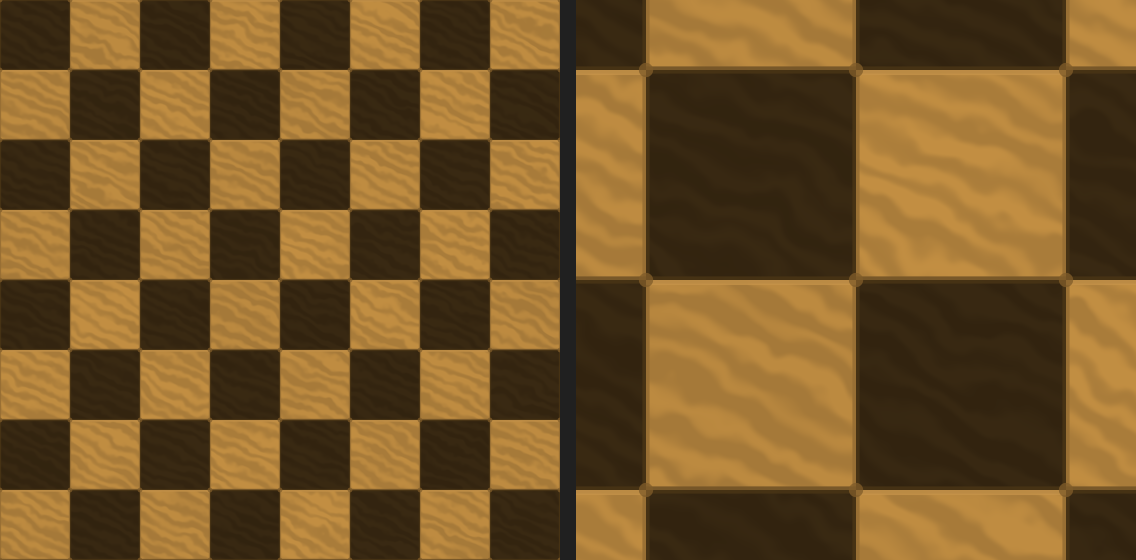
Left: the whole. Right: its middle third, enlarged.
Write a WebGL 1 fragment shader that draws this pattern.

```glsl
precision highp float;

uniform vec2 u_resolution;

const float TILES = 8.0;
const float RIM_WIDTH = 0.017;
const float CORNER_RADIUS = 0.034;

const vec3 LIGHT_WOOD = vec3(0.75, 0.55, 0.255);
const vec3 LIGHT_GRAIN = vec3(0.655, 0.48, 0.225);
const vec3 LIGHT_RIM = vec3(0.59, 0.43, 0.20);
const vec3 LIGHT_GLINT = vec3(0.78, 0.58, 0.29);
const vec3 DARK_WOOD = vec3(0.222, 0.160, 0.072);
const vec3 DARK_GRAIN = vec3(0.196, 0.138, 0.060);
const vec3 DARK_RIM = vec3(0.28, 0.20, 0.08);
const vec3 CORNER_WEAR = vec3(0.50, 0.36, 0.16);

float hash(vec2 p) {
  p = fract(p * vec2(0.1031, 0.1137));
  p += dot(p, p.yx + 33.33);
  return fract((p.x + p.y) * p.x * 17.17);
}

float valueNoise(vec2 p) {
  vec2 cell = floor(p);
  vec2 f = fract(p);
  f = f * f * (3.0 - 2.0 * f);
  float low = mix(hash(cell), hash(cell + vec2(1.0, 0.0)), f.x);
  float high = mix(hash(cell + vec2(0.0, 1.0)), hash(cell + 1.0), f.x);
  return mix(low, high, f.y);
}

float fbm(vec2 p) {
  float sum = 0.0;
  float amplitude = 0.55;
  for (int i = 0; i < 3; i++) {
    sum += amplitude * valueNoise(p);
    p = p * 2.03 + 11.7;
    amplitude *= 0.5;
  }
  return sum;
}

// Wavy bands falling to the right, broken up by stretched noise
float woodGrain(vec2 p) {
  float across = p.y + 0.48 * p.x;
  float along = p.x - 0.48 * p.y;
  float warp = fbm(vec2(along * 3.2, across * 3.6) + 20.0);
  float band = sin(6.2832 * (across * 5.2 + warp * 1.35));
  float streak = valueNoise(vec2(along * 2.2, across * 8.0 + warp * 2.0) + 60.0);
  return smoothstep(-0.75, 0.75, band * 0.65 + (streak - 0.5) * 1.1);
}

// Coverage of the strip nearer to an edge than the given width
float strip(float edgeDistance, float width, float blur) {
  return 1.0 - smoothstep(width - blur, width + blur, edgeDistance);
}

vec3 tileColor(vec2 board, vec2 tile, float isLight) {
  vec2 offset = vec2(hash(tile + 3.0), hash(tile + 41.0)) * 9.0;
  float grain = woodGrain(board + offset);
  vec3 light = mix(LIGHT_WOOD, LIGHT_GRAIN, grain);
  vec3 dark = mix(DARK_WOOD, DARK_GRAIN, grain);
  float tone = 0.985 + 0.03 * hash(tile + 17.0);
  return mix(dark, light, isLight) * tone;
}

void main() {
  vec2 board = gl_FragCoord.xy / u_resolution * TILES;
  float blur = 0.6 * TILES / min(u_resolution.x, u_resolution.y);
  vec2 tile = floor(board);
  vec2 local = fract(board);
  float isLight = 1.0 - mod(tile.x + tile.y, 2.0);
  vec3 color = tileColor(board, tile, isLight);

  // Rims blend toward the seam; the upper edge of light tiles catches light
  vec2 edge = min(local, 1.0 - local);
  float rim = strip(min(edge.x, edge.y), RIM_WIDTH, blur);
  vec3 rimColor = mix(DARK_RIM, LIGHT_RIM, isLight);
  color = mix(color, rimColor, rim * 0.9);
  float glint = strip(1.0 - local.y, RIM_WIDTH * 1.4, blur);
  color = mix(color, LIGHT_GLINT, glint * isLight * 0.75);
  float shade = strip(local.y, RIM_WIDTH, blur);
  color *= 1.0 - 0.22 * shade * isLight;

  // Small worn spots where four tiles meet
  float corner = strip(length(edge), CORNER_RADIUS, blur);
  color = mix(color, CORNER_WEAR, corner * 0.75);

  gl_FragColor = vec4(color, 1.0);
}
```
